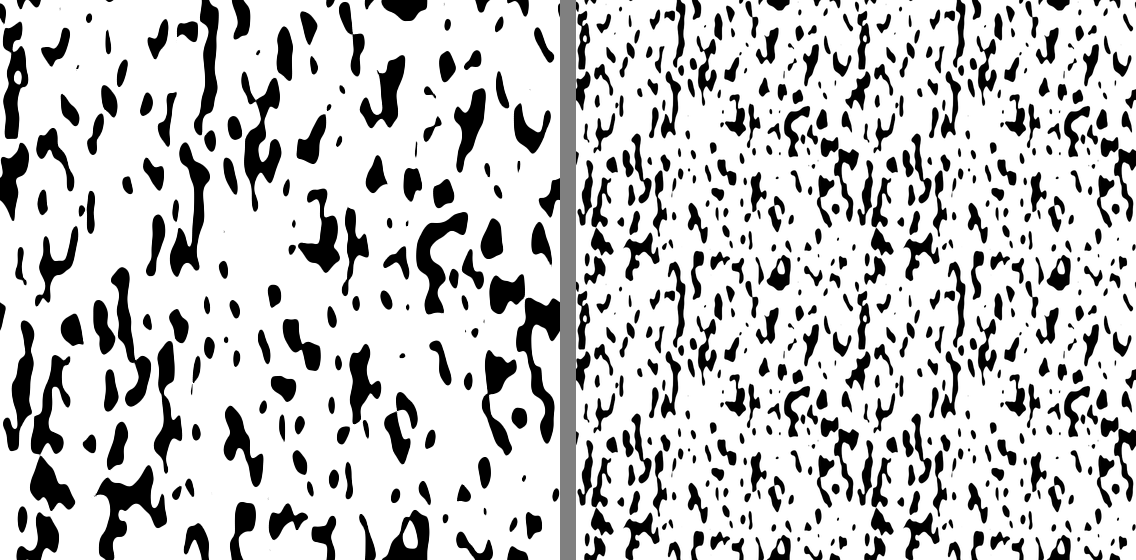
Left: one tile. Right: repeated 2 by 2.
Write a WebGL 2 fragment shader that draws this texture.

```glsl
#version 300 es
precision highp float;
precision highp int;
// Black, upright, irregular blotches scattered on white, tiling seamlessly.

uniform vec2 u_resolution;
out vec4 fragColor;

// Three random values in 0..1 for an integer cell.
vec3 hash3(uvec2 cell) {
    uvec3 v = uvec3(cell, 17u) * 1664525u + 1013904223u;
    v.x += v.y * v.z; v.y += v.z * v.x; v.z += v.x * v.y;
    v ^= v >> 16u;
    v.x += v.y * v.z; v.y += v.z * v.x; v.z += v.x * v.y;
    return vec3(v >> 8u) / 16777216.0;
}

// Smooth random field: jittered Gaussian bumps of random sign and height,
// one per cell, with the cell grid wrapping at the canvas edges.
float bumpField(vec2 uv, ivec2 cells) {
    vec2 p = uv * vec2(cells);
    ivec2 base = ivec2(floor(p));
    float sum = 0.0;
    for (int y = -3; y <= 3; y++) {
        for (int x = -3; x <= 3; x++) {
            ivec2 cell = base + ivec2(x, y);
            vec3 rnd = hash3(uvec2((cell + cells) % cells));
            vec2 d = p - vec2(cell) - rnd.xy;
            sum += (2.0 * rnd.z - 1.0) * exp(-dot(d, d) / (2.0 * 0.75 * 0.75));
        }
    }
    return sum;
}

void main() {
    vec2 uv = gl_FragCoord.xy / u_resolution;

    // Cells twice as tall as wide stretch the blotches upright.
    float field = bumpField(uv, ivec2(96, 48));

    // Cut the highest fifth of the field out in black, with a thin smooth edge.
    float edge = 0.5 * fwidth(field) + 1e-5;
    float ink = smoothstep(-edge, edge, field - 0.63);
    fragColor = vec4(vec3(1.0 - ink), 1.0);
}
```
